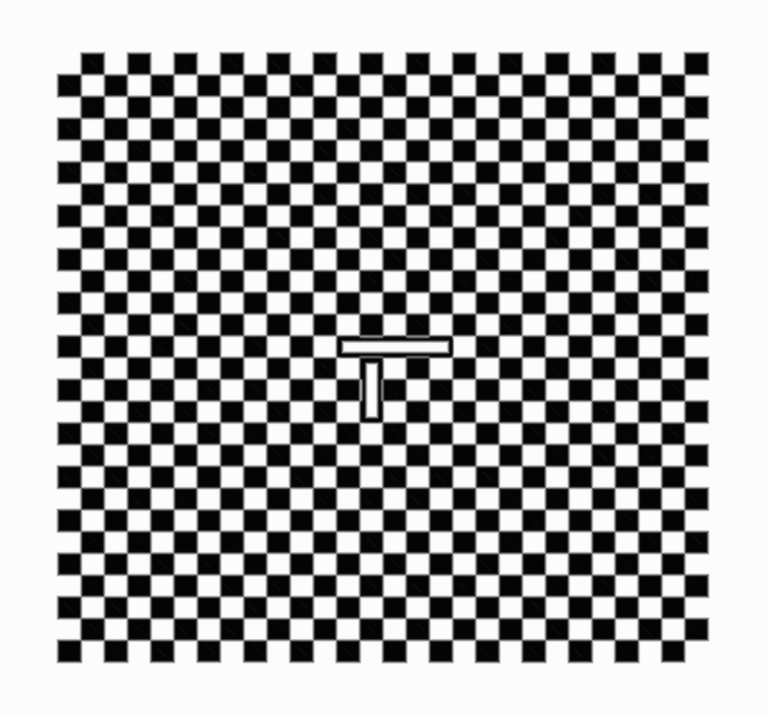
Give the GLSL for this pattern, as a Shadertoy shader.

```glsl
const vec2 GRID_COUNT = vec2(28.0, 28.0);
const vec2 GRID_ORIGIN = vec2(0.0809, 0.0753);   // lower left, in canvas heights
const vec2 CELL_SIZE = vec2(0.03243, 0.03038);
const float SIZE_JITTER = 0.0006;
const float EDGE_SOFTNESS = 0.0033;
const vec2 BAR_CENTER = vec2(0.5523, 0.5153);
const vec2 BAR_HALF = vec2(0.0739, 0.0077);
const vec2 STEM_CENTER = vec2(0.5193, 0.4547);
const vec2 STEM_HALF = vec2(0.0079, 0.0377);
const float OUTLINE_WIDTH = 0.0060;
const float SCRATCH_WIDTH = 0.0014;
const float SCRATCH_STRENGTH = 0.055;
const vec3 PAPER_COLOR = vec3(0.99);
const vec3 INK_COLOR = vec3(0.015);

float hash(vec2 p) {
    vec3 q = fract(vec3(p.xyx) * 0.1031);
    q += dot(q, q.yzx + 33.33);
    return fract((q.x + q.y) * q.z);
}

float boxDistance(vec2 p, vec2 halfSize) {
    vec2 d = abs(p) - halfSize;
    return length(max(d, 0.0)) + min(max(d.x, d.y), 0.0);
}

float coverage(float dist) {
    float soft = max(EDGE_SOFTNESS, 0.75 / iResolution.y);
    return 1.0 - smoothstep(-soft, soft, dist);
}

// Dark squares of the board; neighbours are included for the soft edges
float checkerInk(vec2 p) {
    vec2 home = floor((p - GRID_ORIGIN) / CELL_SIZE);
    float ink = 0.0;
    for (int j = -1; j <= 1; j++) {
        for (int i = -1; i <= 1; i++) {
            vec2 cell = home + vec2(i, j);
            bool inside = all(greaterThanEqual(cell, vec2(0.0))) && all(lessThan(cell, GRID_COUNT));
            bool dark = mod(cell.x + cell.y, 2.0) < 0.5;
            if (!inside || !dark) continue;
            vec2 center = GRID_ORIGIN + (cell + 0.5) * CELL_SIZE;
            float grow = (hash(cell + 7.0) - 0.5) * SIZE_JITTER;
            ink = max(ink, coverage(boxDistance(p - center, 0.5 * CELL_SIZE + grow)));
        }
    }
    return ink;
}

// Faint diagonal wear, different in each square
float scratches(vec2 p) {
    vec2 grid = (p - GRID_ORIGIN) / CELL_SIZE;
    vec2 cell = floor(grid);
    vec2 local = (fract(grid) - 0.5) * CELL_SIZE;
    float shift = (hash(cell + 19.0) - 0.5) * 0.5 * CELL_SIZE.y;
    float across = abs(local.x + local.y - shift) * 0.7071;
    float line = 1.0 - smoothstep(0.0, SCRATCH_WIDTH, across);
    float inset = 1.0 - smoothstep(0.25, 0.4, length(local) / CELL_SIZE.y);
    return line * inset * hash(cell + 41.0);
}

void mainImage(out vec4 fragColor, in vec2 fragCoord) {
    vec2 p = fragCoord / iResolution.y;

    // Board
    vec3 ink = INK_COLOR + SCRATCH_STRENGTH * scratches(p);
    vec3 color = mix(PAPER_COLOR, ink, checkerInk(p));

    // Outlined bar and stem
    float bars = min(boxDistance(p - BAR_CENTER, BAR_HALF),
                     boxDistance(p - STEM_CENTER, STEM_HALF));
    color = mix(color, INK_COLOR, coverage(bars - OUTLINE_WIDTH));
    color = mix(color, PAPER_COLOR, coverage(bars));

    fragColor = vec4(color, 1.0);
}
```
